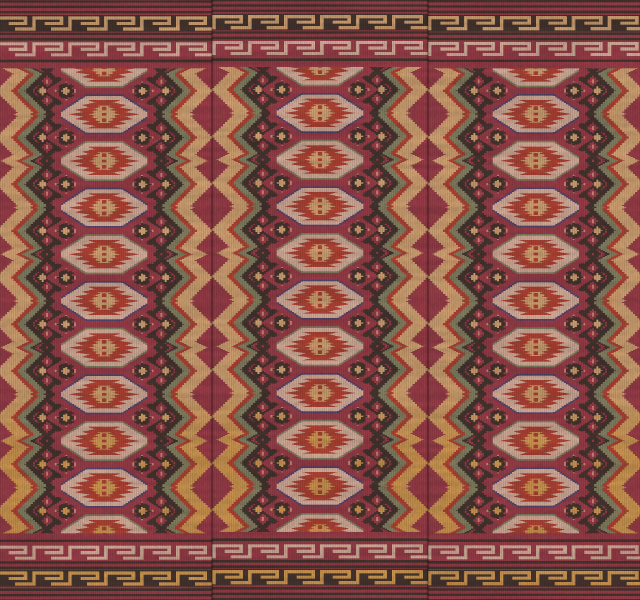
Reproduce this pattern procedurally as a Shadertoy shader.

```glsl
const float CLOTH_HEIGHT = 720.0;
const float PANEL_WIDTH = 259.0;
const float ROW_PITCH = 56.0;
const float RIB_WIDTH = 2.59;
const float FIELD_HALF = 279.0;
const float HOOK_CELL = 43.17;

const vec3 CRIMSON = vec3(0.55, 0.22, 0.26);
const vec3 RED = vec3(0.63, 0.24, 0.19);
const vec3 DARK = vec3(0.25, 0.19, 0.17);
const vec3 CREAM = vec3(0.76, 0.62, 0.55);
const vec3 GREEN = vec3(0.47, 0.46, 0.35);
const vec3 BLUE = vec3(0.31, 0.25, 0.39);
const vec3 PINK = vec3(0.74, 0.47, 0.41);

float hash(vec2 p) {
    return fract(sin(dot(p, vec2(127.1, 311.7))) * 43758.545);
}

float noise(vec2 p) {
    vec2 i = floor(p), f = fract(p);
    f = f * f * (3.0 - 2.0 * f);
    return mix(mix(hash(i), hash(i + vec2(1, 0)), f.x),
               mix(hash(i + vec2(0, 1)), hash(i + vec2(1, 1)), f.x), f.y);
}

float box(vec2 p, vec2 halfSize) {
    vec2 d = abs(p) - halfSize;
    return max(d.x, d.y);
}

float diamond(vec2 p, float radius) {
    return abs(p.x) + abs(p.y) - radius;
}

// Elongated octagon; q lies in the positive quadrant
float octagon(vec2 q) {
    float slant = dot(q - vec2(53.0, 4.0), vec2(0.542, 0.840));
    return max(max(q.x - 53.0, q.y - 24.0), slant);
}

// Serrated star with horizontal teeth
float burst(vec2 q) {
    float tooth = 1.0 - abs(2.0 * fract(q.y / 5.6) - 1.0);
    return max(q.x - 42.0 + 1.3 * q.y + 13.0 * tooth, q.y - 17.0);
}

// Running hook, one per cell
float hookBand(vec2 p, float cell) {
    float x = mod(p.x, cell);
    float d = box(vec2(x - 18.5, p.y - 6.6), vec2(18.5, 1.9));
    d = min(d, box(vec2(x - 2.0, p.y), vec2(2.2, 8.5)));
    d = min(d, box(vec2(x - 35.0, p.y - 3.0), vec2(2.2, 4.8)));
    d = min(d, box(vec2(x - 26.0, p.y), vec2(11.0, 1.9)));
    return min(d, box(vec2(x - 33.0, p.y + 6.6), vec2(10.5, 1.9)));
}

vec3 medallion(vec2 q, float edge, bool even, vec3 gold) {
    if (edge > -2.0) return even ? BLUE : GREEN;
    vec3 color = burst(q) < 0.0 ? RED : CREAM;
    if (burst(q / vec2(0.43, 0.62)) < 0.0) color = gold;
    if (min(diamond(q, 2.8), diamond(q - vec2(0.0, 7.0), 3.6)) < 0.0) color = RED;
    return color;
}

// Dark ground strewn with small diamonds around two golden ones
vec3 pocket(vec2 q, vec3 gold) {
    vec2 p = vec2(q.x - 46.0, 0.5 * ROW_PITCH - q.y);
    float golden = diamond(vec2(abs(p.x - 14.0) - 14.0, p.y), 0.0);
    if (golden < 5.4) return gold;
    if (abs(0.65 * p.x + p.y - 14.0) < 2.4) return CRIMSON;
    if (golden < 10.5) return DARK;
    float pitch = ROW_PITCH / 5.0;
    vec2 cell = mod(p + vec2(0.0, pitch), 2.0 * pitch) - pitch;
    vec2 shifted = mod(p + vec2(pitch, 0.0), 2.0 * pitch) - pitch;
    float d = min(diamond(cell, 0.0), diamond(shifted, 0.0));
    return d < 2.5 ? PINK : d < 7.2 ? CRIMSON : DARK;
}

vec3 field(vec2 p, vec3 gold) {
    float row = floor(p.y / ROW_PITCH + 0.5);
    bool even = mod(row, 2.0) < 0.5;
    vec2 q = abs(vec2(p.x, p.y - row * ROW_PITCH));
    float edge = octagon(q);
    if (edge < 0.0) return medallion(q, edge, even, gold);
    // Zigzag bands along both sides, with a sharp extra tooth on odd rows
    float reach = 67.0 + 1.0 * q.y;
    reach = max(reach, (even ? 73.0 : 89.0) - 2.0 * q.y);
    float outward = q.x - reach;
    if (outward > 35.0) return CRIMSON;
    if (outward > 16.5) return gold;
    if (outward > 9.5) return RED;
    if (outward > 0.0) return GREEN;
    if (edge < 6.5) return CRIMSON;
    return outward > -4.0 ? DARK : pocket(q, gold);
}

// Striped end border; depth grows away from the field
vec3 border(float x, float y, float depth, vec3 gold) {
    float inner = depth - 23.0, outer = depth - 54.0;
    float side = sign(y);
    if (abs(inner) < 10.0) return hookBand(vec2(x, inner * side), HOOK_CELL) < 0.0 ? CREAM : CRIMSON;
    if (abs(outer) < 10.0) return hookBand(vec2(x, outer * side), HOOK_CELL) < 0.0 ? gold : DARK;
    bool stripe = depth > 6.0 && fract((depth - 1.0) / 6.5) < 0.45;
    return stripe ? DARK : CRIMSON;
}

vec3 cloth(vec2 p) {
    float panel = floor(p.x / PANEL_WIDTH + 0.5);
    float x = p.x - panel * PANEL_WIDTH;
    float y = p.y + 3.0 * (hash(vec2(panel, 4.0)) - 0.5);
    vec3 gold = mix(vec3(0.74, 0.54, 0.29), vec3(0.75, 0.58, 0.41), smoothstep(-190.0, -90.0, y));
    float rib = floor(x / RIB_WIDTH) + 0.5;
    float depth = abs(y) - FIELD_HALF;
    vec3 color = depth > 0.0 ? border(x, y, depth, gold) : field(vec2(rib * RIB_WIDTH, y), gold);
    // Ribbed weave, uneven dye, and the sewn seams
    color *= 0.97 + 0.07 * cos(6.2832 * (x / RIB_WIDTH - rib));
    color *= 0.91 + 0.11 * noise(vec2(p.x / 70.0, p.y / 5.0)) + 0.08 * noise(p / 2.2);
    float seam = 0.5 * PANEL_WIDTH - abs(x);
    return color * (1.0 - 0.35 * exp(-seam * seam / 1.5));
}

void mainImage(out vec4 fragColor, in vec2 fragCoord) {
    vec3 sum = vec3(0.0);
    for (int i = 0; i < 9; i++) {
        vec2 offset = (vec2(i % 3, i / 3) - 1.0) / 3.0;
        vec2 p = (fragCoord + offset - 0.5 * iResolution.xy) / iResolution.y * CLOTH_HEIGHT;
        sum += cloth(p);
    }
    fragColor = vec4(sum / 9.0, 1.0);
}
```
